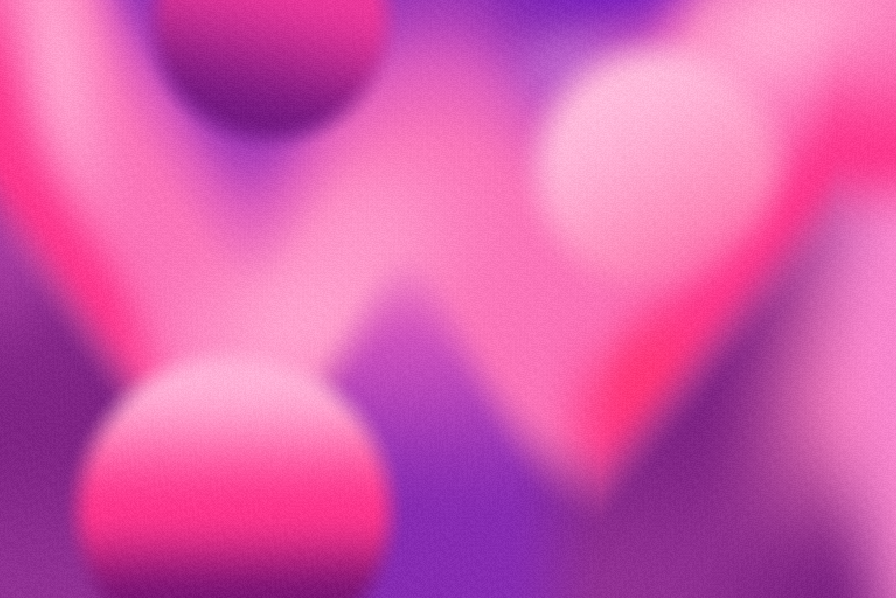
Reproduce this background procedurally as a Shadertoy shader.

```glsl
// Blurred pink and violet waves with three soft gradient discs and fine grain.

const vec3 PINK   = vec3(0.98, 0.45, 0.72);
const vec3 PALE   = vec3(1.00, 0.66, 0.82);
const vec3 HOT    = vec3(0.99, 0.21, 0.55);
const vec3 ORCHID = vec3(0.83, 0.33, 0.75);
const vec3 VIOLET = vec3(0.53, 0.17, 0.70);
const vec3 PLUM   = vec3(0.50, 0.14, 0.52);

float hash(vec2 p) {
    return fract(sin(dot(p, vec2(127.1, 311.7))) * 43758.5453);
}

float bell(float x, float center, float width) {
    float t = (x - center) / width;
    return exp(-t * t);
}

// Elliptical glow, turned by an angle
float glow(vec2 p, vec2 center, vec2 size, float angle) {
    float c = cos(angle), s = sin(angle);
    vec2 q = mat2(c, -s, s, c) * (p - center) / size;
    return exp(-dot(q, q));
}

float disc(vec2 p, vec2 center, float radius, float blur) {
    return smoothstep(blur, -blur, length(p - center) - radius);
}

// Lower rim of the upper violet field
float upperRim(float x) {
    return 0.84 - 0.24 * bell(x, 0.42, 0.15) - 0.10 * bell(x, 0.92, 0.10)
         + 0.60 * bell(x, 0.0, 0.14) + 0.40 * smoothstep(1.05, 1.30, x);
}

// Upper rim of the lower hills
float lowerRim(float x) {
    float hill = 0.20 + 0.32 * bell(x, 0.68, 0.17);
    float rightSlope = min(0.20 + 1.2 * (x - 1.0), 0.68);
    return max(max(0.67 - 1.4 * x, hill), rightSlope);
}

vec3 waves(vec2 p) {
    // Pink ribbon with pale lights
    vec3 col = PINK;
    col = mix(col, PALE, 0.85 * glow(p, vec2(0.50, 0.46), vec2(0.20, 0.13), 0.5));
    col = mix(col, PALE, 0.50 * glow(p, vec2(0.62, 0.62), vec2(0.15, 0.12), 0.3));
    col = mix(col, PALE, 0.95 * glow(p, vec2(1.30, 0.95), vec2(0.20, 0.11), 0.4));

    // Violet field along the top
    float above = p.y - upperRim(p.x);
    vec3 top = mix(ORCHID, VIOLET, smoothstep(0.02, 0.27, above));
    col = mix(col, top, smoothstep(-0.10, 0.14, above));
    col = mix(col, vec3(0.80, 0.48, 0.84), 0.6 * glow(p, vec2(0.95, 0.89), vec2(0.09, 0.07), 0.4));
    col = mix(col, vec3(0.45, 0.10, 0.76), 0.8 * glow(p, vec2(1.03, 1.03), vec2(0.13, 0.06), 0.1));

    // Pale stroke falling from the upper left
    col = mix(col, PALE, 0.85 * glow(p, vec2(0.10, 0.90), vec2(0.065, 0.26), 0.16));

    // Hot glow along the underside of the ribbon
    float d = p.y - lowerRim(p.x);
    float sides = smoothstep(0.34, 0.16, p.x) + smoothstep(0.90, 1.06, p.x);
    col = mix(col, HOT, 0.95 * sides * bell(d, 0.06, 0.12));
    col = mix(col, HOT, 0.90 * glow(p, vec2(-0.02, 0.82), vec2(0.06, 0.20), 0.1));
    col = mix(col, vec3(1.0, 0.21, 0.44), 0.7 * glow(p, vec2(1.07, 0.37), vec2(0.07, 0.12), -0.6));

    // Hills below: plum, with a violet one in the middle
    vec3 low = mix(PLUM, vec3(0.57, 0.19, 0.58), smoothstep(0.30, 0.0, p.y));
    float middle = smoothstep(0.42, 0.60, p.x) * smoothstep(1.02, 0.84, p.x);
    low = mix(low, mix(VIOLET, ORCHID, smoothstep(0.12, 0.50, p.y)), middle);
    low = mix(low, ORCHID, 0.45 * glow(p, vec2(0.0, 0.58), vec2(0.12, 0.14), 0.0));

    // Pink ridge on the right, fading into plum at its foot
    float ridge = smoothstep(0.02, 0.30, p.x - 1.08 - 0.22 * p.y);
    vec3 ridgeCol = mix(PLUM, vec3(0.99, 0.50, 0.74), smoothstep(0.0, 0.38, p.y));
    ridgeCol = mix(ridgeCol, vec3(0.97, 0.52, 0.80),
                   smoothstep(-0.09, 0.10, p.x - 1.47 + 0.20 * p.y));
    low = mix(low, ridgeCol, ridge);
    return mix(col, low, smoothstep(0.07, -0.10, d));
}

void mainImage(out vec4 fragColor, in vec2 fragCoord) {
    vec2 p = fragCoord / iResolution.y;
    p.x += 0.75 - 0.5 * iResolution.x / iResolution.y;
    vec3 col = waves(p);

    // Dark disc at the top
    vec3 dark = mix(vec3(0.46, 0.10, 0.51), vec3(0.92, 0.22, 0.61),
                    smoothstep(0.78, 1.04, p.y + 0.25 * (p.x - 0.45)));
    col = mix(col, dark, disc(p, vec2(0.453, 0.965), 0.195, 0.03));

    // Pale disc, melting into the ribbon at its lower right
    float along = dot(p - vec2(1.10, 0.72), vec2(0.5, -0.85));
    vec3 light = mix(vec3(1.0, 0.73, 0.86), vec3(0.99, 0.47, 0.68), smoothstep(-0.16, 0.24, along));
    float melt = 1.0 - 0.75 * smoothstep(0.08, 0.24, along);
    col = mix(col, light, melt * disc(p, vec2(1.10, 0.715), 0.20, 0.045));

    // Striped disc at the bottom
    vec3 stripe = mix(vec3(0.48, 0.08, 0.46), HOT, smoothstep(-0.01, 0.15, p.y));
    stripe = mix(stripe, vec3(1.0, 0.69, 0.84), smoothstep(0.14, 0.37, p.y));
    col = mix(col, stripe, disc(p, vec2(0.392, 0.145), 0.26, 0.03));

    // Film grain
    col += 0.05 * (hash(floor(p * 512.0)) - 0.5);
    fragColor = vec4(clamp(col, 0.0, 1.0), 1.0);
}
```
